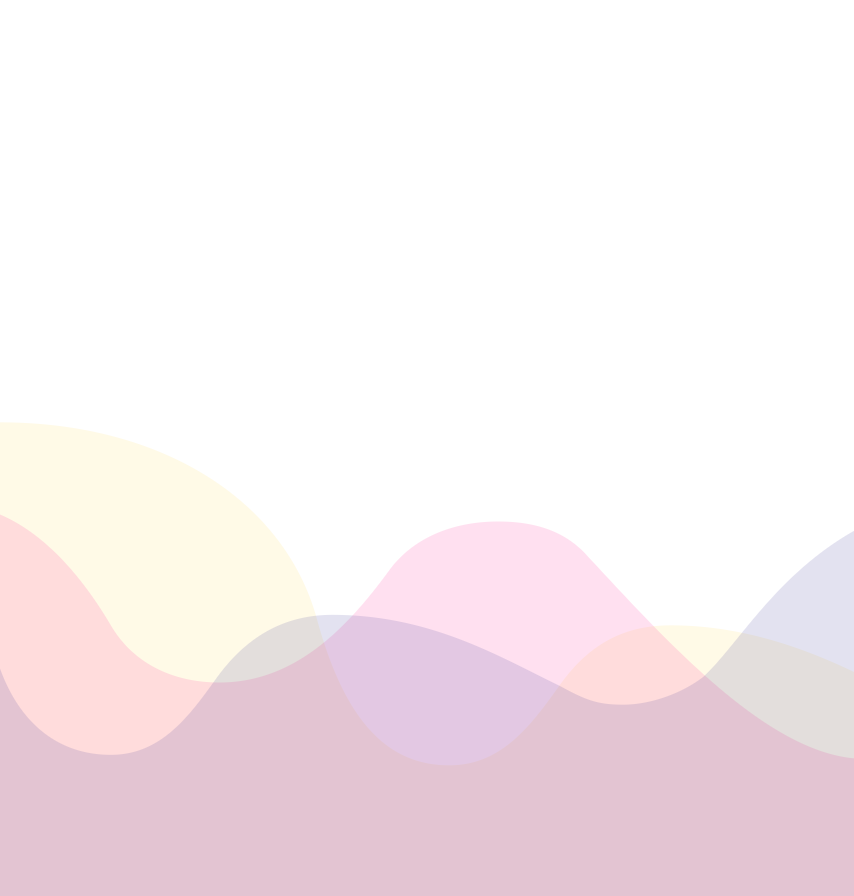
Give the GLSL for this background, as a Shadertoy shader.

```glsl
// Pen state while tracing one crest line from left to right
vec2 pen;
float depth; // signed distance below the crest

// Cubic Bezier from the pen to end; updates depth where p.x is in its span
void curveTo(vec2 p, vec2 c1, vec2 c2, vec2 end) {
    if (p.x >= pen.x && p.x <= end.x) {
        float lo = 0.0, hi = 1.0;
        for (int i = 0; i < 20; i++) {
            float t = 0.5 * (lo + hi), s = 1.0 - t;
            float x = s*s*s*pen.x + 3.0*s*s*t*c1.x + 3.0*s*t*t*c2.x + t*t*t*end.x;
            if (x < p.x) lo = t; else hi = t;
        }
        float t = 0.5 * (lo + hi), s = 1.0 - t;
        float y = s*s*s*pen.y + 3.0*s*s*t*c1.y + 3.0*s*t*t*c2.y + t*t*t*end.y;
        vec2 tangent = s*s*(c1 - pen) + 2.0*s*t*(c2 - c1) + t*t*(end - c2);
        depth = (p.y - y) * tangent.x / max(length(tangent), 1e-4);
    }
    pen = end;
}

void start(vec2 p) {
    pen = p;
    depth = -1.0;
}

// Translucent fill below the traced crest
vec3 fillWave(vec3 base, vec3 tint, float pixel) {
    float cover = clamp(depth / pixel + 0.5, 0.0, 1.0);
    return mix(base, tint, 0.15 * cover);
}

void mainImage(out vec4 fragColor, in vec2 fragCoord) {
    // Canvas space of 732 by 768 units, y pointing down
    vec2 uv = fragCoord / iResolution.xy;
    vec2 p = vec2(uv.x, 1.0 - uv.y) * vec2(732.0, 768.0);
    float pixel = 768.0 / iResolution.y;
    vec3 color = vec3(1.0);

    // Yellow wave
    start(vec2(0, 362));
    curveTo(p, vec2(140, 362), vec2(245, 430), vec2(272, 532));
    curveTo(p, vec2(295, 615), vec2(330, 656), vec2(385, 656));
    curveTo(p, vec2(430, 656), vec2(455, 622), vec2(480, 587));
    curveTo(p, vec2(505, 552), vec2(535, 536), vec2(575, 536));
    curveTo(p, vec2(630, 536), vec2(682, 552), vec2(732, 576));
    color = fillWave(color, vec3(1.0, 0.86, 0.38), pixel);

    // Pink wave
    start(vec2(0, 441));
    curveTo(p, vec2(40, 458), vec2(72, 497), vec2(95, 536));
    curveTo(p, vec2(115, 570), vec2(150, 585), vec2(188, 585));
    curveTo(p, vec2(255, 585), vec2(300, 535), vec2(335, 487));
    curveTo(p, vec2(355, 461), vec2(388, 447), vec2(427, 447));
    curveTo(p, vec2(460, 447), vec2(485, 456), vec2(503, 476));
    curveTo(p, vec2(570, 548), vec2(655, 643), vec2(732, 650));
    color = fillWave(color, vec3(1.0, 0.2, 0.6), pixel);

    // Blue wave
    start(vec2(0, 573));
    curveTo(p, vec2(17, 620), vec2(50, 647), vec2(95, 647));
    curveTo(p, vec2(138, 647), vec2(162, 614), vec2(185, 582));
    curveTo(p, vec2(210, 547), vec2(242, 527), vec2(285, 527));
    curveTo(p, vec2(370, 527), vec2(430, 564), vec2(480, 588));
    curveTo(p, vec2(502, 600), vec2(512, 604), vec2(534, 604));
    curveTo(p, vec2(558, 604), vec2(585, 594), vec2(603, 580));
    curveTo(p, vec2(633, 552), vec2(665, 493), vec2(732, 455));
    color = fillWave(color, vec3(0.28, 0.25, 0.6), pixel);

    fragColor = vec4(color, 1.0);
}
```
